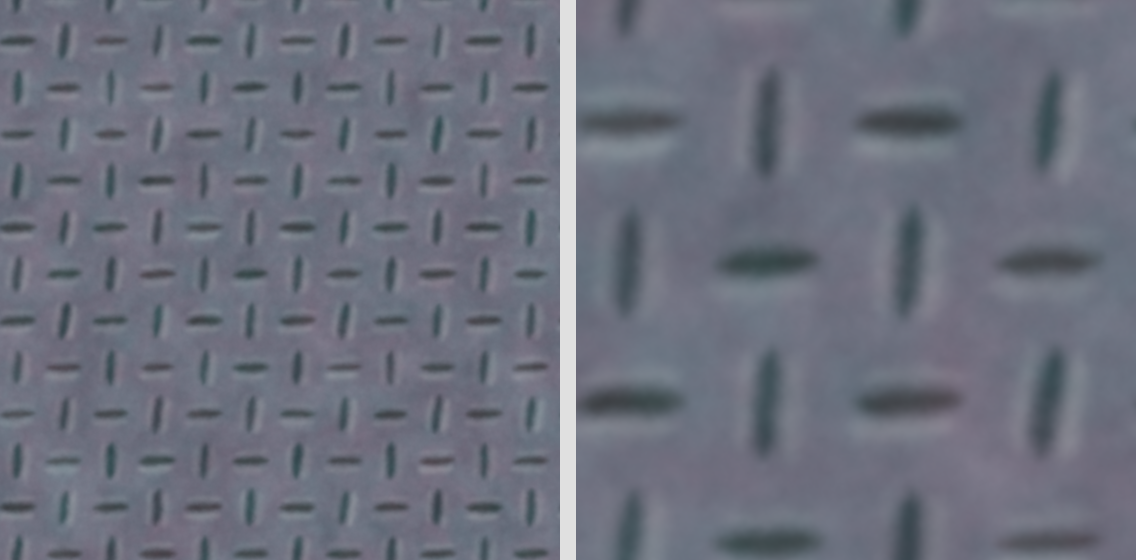
Left, the full canvas; right, a detail of the centre.
Reproduce this texture procedurally as a Shadertoy shader.

```glsl
// Blue-grey steel tread plate: a 12 by 12 grid of soft raised bars, alternately upright and level.

const float GRID = 12.0;    // bars across and down
const float VARIETY = 6.0;  // bars after which the wear recurs
const vec2 BAR_CENTRE = vec2(0.375, 0.125);

const vec3 STEEL = vec3(0.430, 0.440, 0.498);
const vec3 HIGHLIGHT = vec3(0.540, 0.555, 0.590);
const vec3 HALO = vec3(0.335, 0.370, 0.405);
const vec3 SHADE_UPRIGHT = vec3(0.205, 0.275, 0.300);
const vec3 SHADE_LEVEL = vec3(0.240, 0.255, 0.265);
const vec3 TEAL_TINT = vec3(-0.045, 0.018, 0.005);

// Sine-free hash, 0 to 1
float hash(vec2 p) {
    vec3 q = fract(p.xyx * 0.1031);
    q += dot(q, q.yzx + 33.33);
    return fract((q.x + q.y) * q.z);
}

// Smooth value noise, 0 to 1
float noise(vec2 p) {
    vec2 i = floor(p);
    vec2 f = fract(p);
    f = f * f * (3.0 - 2.0 * f);
    float low = mix(hash(i), hash(i + vec2(1.0, 0.0)), f.x);
    float high = mix(hash(i + vec2(0.0, 1.0)), hash(i + 1.0), f.x);
    return mix(low, high, f.y);
}

// Layered noise, centred on zero
float mottle(vec2 p) {
    float sum = 0.0;
    float weight = 0.5;
    for (int k = 0; k < 4; k++) {
        sum += weight * (noise(p) - 0.5);
        p = mat2(1.6, 1.2, -1.2, 1.6) * p + 17.3;
        weight *= 0.6;
    }
    return sum;
}

// Soft pointed stroke: q.x runs along it, q.y across it
float stroke(vec2 q, float halfLength, float width) {
    float t = q.x / halfLength;
    float taper = max(1.0 - t * t, 0.0);
    float w = width * (0.45 + 0.55 * taper);
    return smoothstep(0.0, 0.85, taper) * exp(-q.y * q.y / (w * w));
}

// Lays one bar with its halo and lit flanks over the plate colour
vec3 addBar(vec3 colour, vec2 local, vec2 cell) {
    bool upright = mod(cell.x + cell.y, 2.0) < 0.5;
    vec2 id = mod(cell, VARIETY) + 5.0;
    float sizeRnd = hash(id);
    float depthRnd = hash(id + 31.7);
    float lightRnd = hash(id + 73.1);
    float wear = hash(cell + 131.0);

    // Along and across axes; positive across is the lit side
    vec2 q = upright ? local.yx : vec2(local.x, -local.y);
    float lean = upright ? -0.04 - 0.10 * lightRnd : 0.03;
    q.y += lean * q.x;

    float halfLength = mix(0.41, 0.48, sizeRnd);
    float width = mix(0.078, 0.100, depthRnd);
    float lit = stroke(q - vec2(-0.04, 0.17), 0.46, 0.115);
    float rim = stroke(q - vec2(0.02, -0.17), 0.44, 0.090);
    float halo = stroke(q, 0.49, 0.150);
    float dark = stroke(q, halfLength, width);

    vec3 shade = upright ? SHADE_UPRIGHT : SHADE_LEVEL;
    shade += TEAL_TINT * (wear - 0.5);
    colour = mix(colour, HIGHLIGHT, lit * mix(0.40, 0.90, lightRnd));
    colour = mix(colour, HIGHLIGHT, rim * mix(0.15, 0.60, sizeRnd));
    colour = mix(colour, HALO, halo * mix(0.35, 0.65, wear));
    return mix(colour, shade, dark * mix(0.60, 0.92, 0.6 * depthRnd + 0.4 * wear));
}

void mainImage(out vec4 fragColor, in vec2 fragCoord) {
    vec2 p = fragCoord / iResolution.xy * GRID;

    // Bars, with slightly uneven edges
    vec2 g = p - BAR_CENTRE + 0.5;
    vec2 cell = floor(g);
    vec2 wobble = vec2(mottle(p * 3.0), mottle(p * 3.0 + 41.0));
    vec3 colour = addBar(STEEL, fract(g) - 0.5 + 0.06 * wobble, cell);

    // Mottled brightness, from wide patches to fine grain
    colour += 0.090 * mottle(p * 1.7 + 9.0);
    colour += 0.045 * mottle(p * 0.6 + 23.0);
    colour += 0.035 * mottle(p * 6.0 + 83.0);

    // Faint teal to violet stains
    colour += TEAL_TINT * 1.5 * mottle(p * 1.5 + 57.0);

    fragColor = vec4(clamp(colour, 0.0, 1.0), 1.0);
}
```
